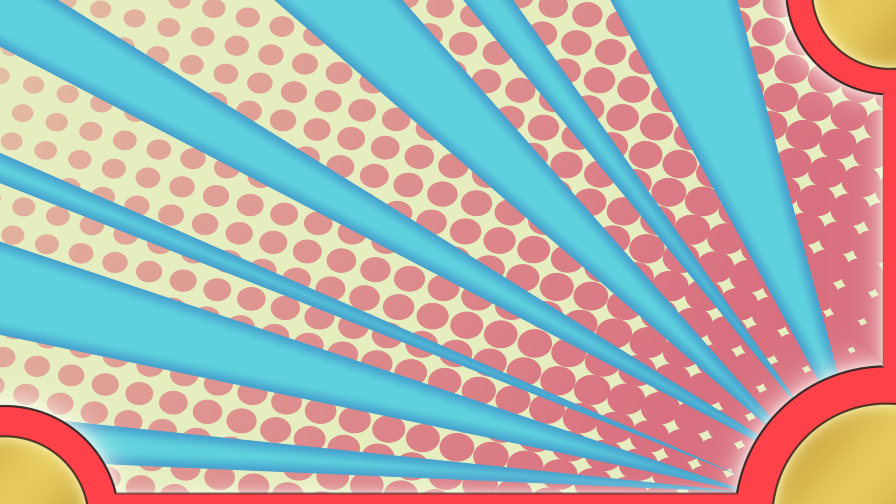
Give the GLSL for this background, as a Shadertoy shader.

```glsl
// Comic sunburst: blue rays over cream paper with halftone dots that swell to the lower right,
// inside a red frame with gold corner medallions. Rays are wedges, dots a skewed lattice,
// and the frame a union of distance fields. Units: canvas is 432 tall, y points down.

float cover(float d, float px) { return smoothstep(-0.6 * px, 0.6 * px, d); }

// Distance inside the wedge between two edges that meet at the apex
float wedge(vec2 p, vec2 a, vec2 b, vec2 apex) {
    vec2 u = normalize(apex - a), v = normalize(apex - b);
    return min(dot(p - a, vec2(u.y, -u.x)), dot(p - b, vec2(-v.y, v.x)));
}

vec3 halftone(vec2 p, float px) {
    mat2 lattice = mat2(29.2, 7.8, -9.4, 24.2);
    vec2 cell = fract(inverse(lattice) * (p - vec2(320.7, 150.7)) + 0.5) - 0.5;
    float radius = 0.27 + 0.0003 * p.x + 0.00025 * p.y;
    radius += 0.07 * smoothstep(480.0, 740.0, p.x) * smoothstep(100.0, 350.0, p.y);
    float ripeness = clamp(p.x / 800.0 + p.y / 1300.0, 0.0, 1.0);
    vec3 cream = vec3(0.90, 0.93, 0.75);
    vec3 pink = mix(vec3(0.90, 0.78, 0.66), vec3(0.85, 0.44, 0.50), pow(ripeness, 0.75));
    return mix(cream, pink, cover(radius - length(cell), px / 28.0));
}

void mainImage(out vec4 fragColor, in vec2 fragCoord) {
    float px = 432.0 / iResolution.y;
    vec2 p = vec2(fragCoord.x, iResolution.y - fragCoord.y) * px;
    p.x *= 768.0 / (iResolution.x * px);
    vec3 color = halftone(p, px);

    // Rays: start points of the two edges, then their apex
    vec4 starts[7] = vec4[7](
        vec4(0, 40, 50, 0), vec4(235, 0, 345, 0), vec4(397, 0, 440, 0), vec4(523, 0, 632, 0),
        vec4(0, 157, 0, 131), vec4(0, 287, 0, 207), vec4(0, 394, 0, 355));
    vec2 apexes[7] = vec2[7](
        vec2(715, 413), vec2(700, 402), vec2(700, 368), vec2(738, 393),
        vec2(640, 410), vec2(650, 424), vec2(640, 422));
    for (int i = 0; i < 7; i++) {
        float d = wedge(p, starts[i].xy, starts[i].zw, apexes[i]);
        vec3 blue = mix(vec3(0.27, 0.62, 0.80), vec3(0.37, 0.82, 0.87), smoothstep(-2.0, 13.0, d));
        color = mix(color, blue, cover(d, px));
    }

    // Corner discs: centre, outer radius, gold radius
    vec4 corners[3] = vec4[3](
        vec4(4, 446, 98, 72), vec4(760, 444, 130, 98), vec4(763, -8, 89, 67));
    float strips = min(423.0 - p.y, 757.0 - p.x);
    float discs = 1e4, gold = 1e4;
    for (int i = 0; i < 3; i++) {
        float r = length(p - corners[i].xy);
        discs = min(discs, r - corners[i].z);
        gold = min(gold, r - corners[i].w);
    }

    // White glow, red frame and its dark outline
    float frame = min(strips, discs);
    float glow = 0.75 * exp(-max(discs, 0.0) / 9.0);
    glow = max(glow, 0.6 * exp(-max(757.0 - p.x, 0.0) / 8.0));
    glow = max(glow, 0.6 * exp(-max(423.0 - p.y, 0.0) / 5.0));
    color = mix(color, vec3(1.0, 1.0, 0.96), glow);
    color = mix(color, vec3(1.0, 0.26, 0.29), cover(-frame, px));
    float ink = discs < strips ? 0.85 : (p.y > 415.0 ? 0.5 : 0.15);
    color = mix(color, vec3(0.12, 0.10, 0.10), ink * (1.0 - smoothstep(0.4, 1.5, abs(frame))));

    // Gold medallions with a pale inner rim
    float sheen = 0.5 + 0.5 * sin(p.x * 0.035 + p.y * 0.03 + 1.0);
    vec3 metal = mix(vec3(0.80, 0.66, 0.25), vec3(0.90, 0.79, 0.36), sheen);
    metal = mix(metal, vec3(1.0, 0.97, 0.72), 0.85 * exp(min(gold, 0.0) / 5.0));
    color = mix(color, metal, cover(-gold, px));
    color = mix(color, vec3(0.12, 0.10, 0.06), 0.75 * (1.0 - smoothstep(0.4, 1.5, abs(gold))));

    fragColor = vec4(color, 1.0);
}
```
